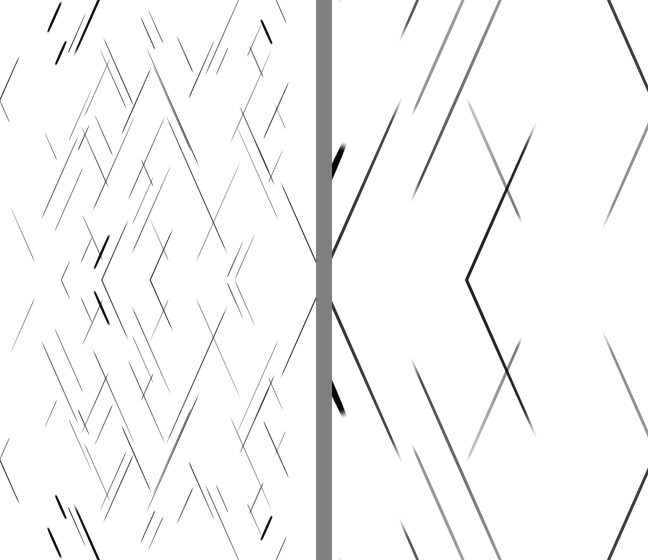
Left: the whole. Right: its middle third, enlarged.
Write a WebGL 1 fragment shader that draws this pattern.

```glsl
precision highp float;

uniform vec2 u_resolution;

const float COLUMNS = 6.0;
const float ROWS = 10.0;
const vec3 PAPER = vec3(1.0);
const vec3 INK = vec3(0.03, 0.03, 0.035);

float hash(vec2 p) {
  return fract(sin(dot(p, vec2(127.1, 311.7))) * 43758.5453);
}

// Coverage of a lens-shaped stroke that fades towards its tips
float stroke(vec2 p, vec2 center, vec2 dir, float halfLength,
             float halfWidth, float fade, float blur) {
  vec2 offset = p - center;
  float along = dot(offset, dir) / halfLength;
  float across = abs(dot(offset, vec2(-dir.y, dir.x)));
  float body = max(1.0 - along * along, 0.0);
  float width = halfWidth * (0.5 + 0.5 * sqrt(body));
  float line = 1.0 - smoothstep(width - blur, width + blur, across);
  float tips = smoothstep(0.0, 0.35, body);
  float lean = 1.0 - fade * (0.5 + 0.5 * along);
  return line * tips * clamp(lean, 0.0, 1.0);
}

// One random stroke belonging to a cell of the half sheet
float cellStroke(vec2 p, vec2 cell, vec2 sheet, float blur) {
  vec2 jitter = vec2(hash(cell + 3.1), hash(cell + 17.7)) - 0.5;
  vec2 place = (cell + 0.5 + 1.5 * jitter) / vec2(COLUMNS, ROWS);

  // Strokes thin out towards the sides
  float sideGap = min(place.x, 1.0 - place.x);
  float density = mix(0.55, 1.0, smoothstep(0.0, 0.3, sideGap));
  float present = step(hash(cell + 29.3), density);

  float side = hash(cell + 41.9) < 0.5 ? -1.0 : 1.0;
  vec2 dir = normalize(vec2(side, 2.26));
  float size = hash(cell + 53.3);
  float halfLength = mix(0.025, 0.14, size * size);
  float bold = step(0.88, hash(cell + 67.1));
  float halfWidth = mix(0.0009, 0.0021, bold);
  float strength = mix(mix(0.45, 1.0, hash(cell + 71.3)), 1.0, bold);
  float fade = 0.7 * hash(cell + 83.9) * (1.0 - bold);

  return present * strength
       * stroke(p, place * sheet, dir, halfLength, halfWidth, fade, blur);
}

void main() {
  vec2 p = gl_FragCoord.xy / u_resolution.y;
  float aspect = u_resolution.x / u_resolution.y;
  float blur = 0.75 / u_resolution.y;

  // Mirror the upper half into the lower half
  p.y = abs(p.y - 0.5);
  vec2 sheet = vec2(aspect, 0.5);

  // Overlapping strokes darken one another
  float light = 1.0;
  for (float row = 0.0; row < ROWS; row += 1.0) {
    for (float column = 0.0; column < COLUMNS; column += 1.0) {
      light *= 1.0 - cellStroke(p, vec2(column, row), sheet, blur);
    }
  }

  gl_FragColor = vec4(mix(INK, PAPER, light), 1.0);
}
```
